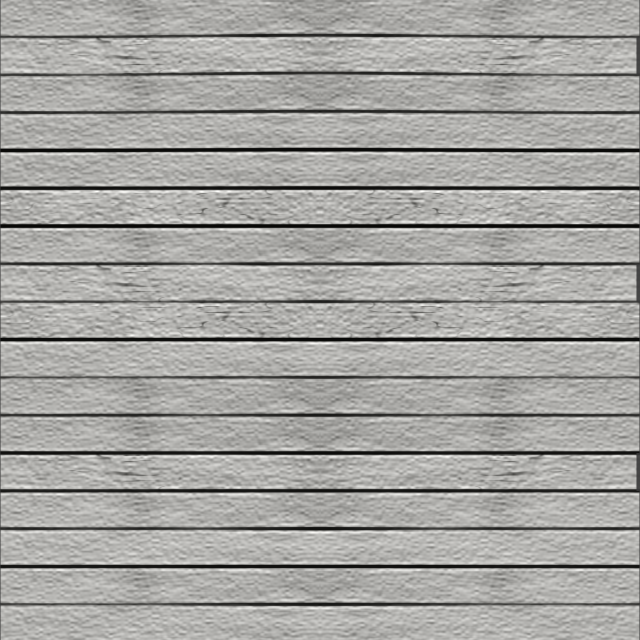
This texture is drawn by a three.js fragment shader. Its source:

```glsl
// Weathered grey boards laid in 17 rows, grain mirrored about the centre line.
varying vec2 vUv;

const float PITCH = 0.0591;        // board height including its seam
const float FIRST_SEAM = 0.0577;   // distance of the first seam from the top
const float BOW = 0.045;           // rise of the upper seams at the centre, in boards
const float SEAM_SOFT = 0.0024;
const float SEAM_THIN = 0.0001;
const float SEAM_THICK = 0.0016;
const vec2 GRAIN = vec2(165.0, 275.0);
const float RELIEF = 0.2;
const vec3 WOOD = vec3(0.692, 0.690, 0.678);
const vec3 SEAM = vec3(0.03, 0.03, 0.024);
const vec3 EDGE = vec3(0.22, 0.22, 0.22);

// Seam darkness, four rows of four from the top
const vec4 SEAM_A = vec4(0.35, 0.20, 0.55, 0.97);
const vec4 SEAM_B = vec4(0.88, 1.00, 0.45, 0.15);
const vec4 SEAM_C = vec4(0.95, 0.30, 0.40, 0.88);
const vec4 SEAM_D = vec4(0.82, 0.48, 0.85, 0.30);

// Board kinds: 0 plain, 1 smudged, 2 cracked, 3 coarse
const vec4 KIND_A = vec4(1.0, 2.0, 1.0, 0.0);
const vec4 KIND_B = vec4(0.0, 3.0, 1.0, 2.0);
const vec4 KIND_C = vec4(3.0, 0.0, 1.0, 1.0);
const vec4 KIND_D = vec4(2.0, 1.0, 0.0, 1.0);

float hash(vec2 p) {
  vec3 q = fract(vec3(p.xyx) * 0.1031);
  q += dot(q, q.yzx + 33.33);
  return fract((q.x + q.y) * q.z);
}

float noise(vec2 p) {
  vec2 i = floor(p), f = fract(p);
  f = f * f * (3.0 - 2.0 * f);
  return mix(mix(hash(i), hash(i + vec2(1.0, 0.0)), f.x),
             mix(hash(i + vec2(0.0, 1.0)), hash(i + 1.0), f.x), f.y);
}

float grainHeight(vec2 p) {
  return 0.6 * noise(p * GRAIN) + 0.4 * noise(p * GRAIN * vec2(0.45, 1.1) + 17.0);
}

// Entry n of sixteen values; zero outside the range
float pick(float n, vec4 a, vec4 b, vec4 c, vec4 d) {
  if (n < -0.5 || n > 15.5) return 0.0;
  vec4 row = n < 3.5 ? a : n < 7.5 ? b : n < 11.5 ? c : d;
  vec4 slot = abs(vec4(0.0, 1.0, 2.0, 3.0) - mod(n + 0.01, 4.0));
  return dot(row, 1.0 - step(0.5, slot));
}

float isKind(float kind, float wanted) {
  return 1.0 - step(0.5, abs(kind - wanted));
}

float bump(float x, float centre, float width) {
  float d = (x - centre) / width;
  return exp(-d * d);
}

void main() {
  // Rows counted downward, columns mirrored
  float m = abs(vUv.x - 0.5);
  float t = (1.0 - vUv.y - FIRST_SEAM) / PITCH + 1.0;
  t += BOW * (1.0 - smoothstep(0.0, 0.4, m)) * smoothstep(0.65, 0.9, vUv.y);
  float board = floor(t);
  float f = fract(t);
  float kind = pick(board, KIND_A, KIND_B, KIND_C, KIND_D);
  float smudged = isKind(kind, 1.0);
  float cracked = isKind(kind, 2.0);
  float coarse = isKind(kind, 3.0);

  // Embossed grain, shared by boards of one kind
  vec2 p = vec2(m + kind * 3.7, f * PITCH + kind * 1.3);
  float relief = grainHeight(p) - grainHeight(p + vec2(0.001, 0.0042));
  float tone = relief * RELIEF * (1.0 + 0.3 * coarse + 0.15 * cracked);
  tone += 0.08 * (noise(p * vec2(16.0, 75.0)) - 0.5);
  tone += 0.03 * (hash(vec2(board, 5.0)) - 0.5) + 0.02 * cracked;

  // Fine wavy cracks
  float vein = noise(p * vec2(30.0, 125.0) + 40.0);
  float crack = 1.0 - smoothstep(0.0, 0.12, abs(vein - 0.5));
  float zone = 0.12 + cracked * bump(m, 0.32, 0.08)
             + coarse * (0.3 + 0.6 * bump(m, 0.19, 0.11));
  tone -= 0.2 * crack * zone * smoothstep(0.3, 0.7, noise(p * vec2(60.0, 90.0)));

  // Smudges at the centre and the quarters
  tone -= 0.06 * smudged * bump(m, 0.28, 0.022) * (0.3 + noise(p * vec2(60.0, 80.0)));
  tone -= 0.04 * (smudged + cracked) * bump(m, 0.0, 0.045);
  tone += 0.2 * min(tone, 0.0);
  vec3 colour = WOOD + tone;

  // Seams worn unevenly along their length, with bright lips
  float nearest = floor(t + 0.5);
  float d = (t - nearest) * PITCH;
  float weight = pick(nearest - 1.0, SEAM_A, SEAM_B, SEAM_C, SEAM_D);
  float exists = step(0.01, weight);
  float wear = noise(vec2(m * 11.0, nearest * 7.3)) - 0.5;
  weight += (1.0 - weight) * (0.4 * bump(m, 0.0, 0.16) + 0.9 * wear);
  weight = clamp(weight, 0.04, 1.0) * exists;
  float lip = bump(d, 0.0056, 0.0019) + 0.6 * bump(d, -0.0060, 0.0022);
  colour += lip * (0.25 + 0.75 * weight) * exists * 0.2;
  colour -= 0.16 * exists * exp(-abs(d) * 300.0);
  float halfWidth = mix(SEAM_THIN, SEAM_THICK, weight);
  float line = 1.0 - smoothstep(halfWidth, halfWidth + SEAM_SOFT, abs(d));
  colour = mix(colour, SEAM, line * exists * mix(0.35, 1.0, weight));

  // Dark board ends on the right, thin rim on both sides
  float rim = 1.0 - smoothstep(0.0005, 0.0025, 0.5 - m);
  float boardEnd = cracked * smoothstep(0.9935, 0.9955, vUv.x);
  colour = mix(colour, EDGE, max(0.55 * rim, 0.9 * boardEnd));

  gl_FragColor = vec4(clamp(colour, 0.0, 1.0), 1.0);
}
```
